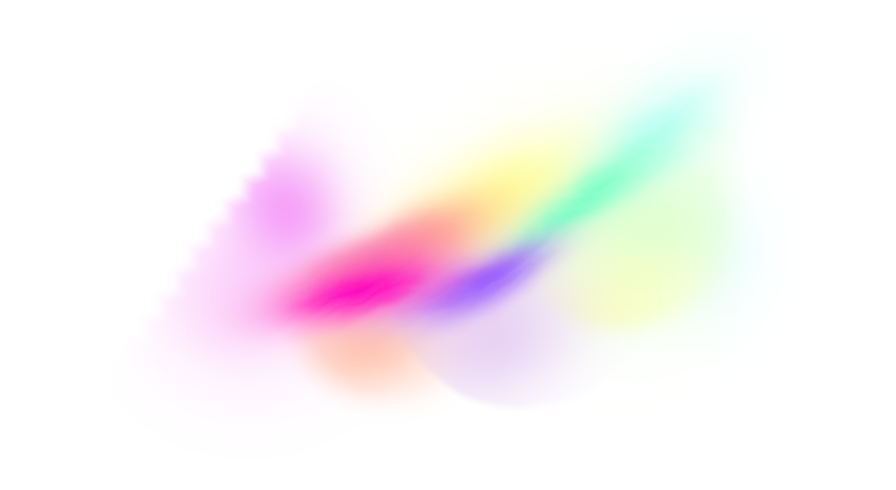
Reproduce this background procedurally as a Shadertoy shader.

```glsl
// Soft clouds of coloured ink drifting diagonally over white paper.
// Each wash is a rotated Gaussian mixed over the paper; some are trimmed by
// soft lines or discs to form folds, and noise bends and streaks them.
#define WARP 0.022
#define WARP_SCALE 6.0
#define STREAK 0.35
#define STREAK_ANGLE 0.5
#define JAG 0.018
#define GRAIN 0.008

float hash(vec2 p) {
    vec3 q = fract(vec3(p.xyx) * 0.1031);
    q += dot(q, q.yzx + 33.33);
    return fract((q.x + q.y) * q.z);
}

float noise(vec2 p) {
    vec2 i = floor(p), f = fract(p);
    f = f * f * (3.0 - 2.0 * f);
    return mix(mix(hash(i), hash(i + vec2(1, 0)), f.x),
               mix(hash(i + vec2(0, 1)), hash(i + vec2(1, 1)), f.x), f.y);
}

float fbm(vec2 p) {
    float sum = 0.0, amp = 0.5;
    for (int i = 0; i < 4; i++) {
        sum += amp * noise(p);
        p = p * 2.03 + 7.1;
        amp *= 0.5;
    }
    return sum;
}

// Coordinates along and across a direction
vec2 turn(vec2 p, float angle) {
    float c = cos(angle), s = sin(angle);
    return vec2(c * p.x + s * p.y, c * p.y - s * p.x);
}

float cloud(vec2 p, vec2 centre, vec2 radii, float angle) {
    vec2 q = turn(p - centre, angle) / radii;
    return exp(-dot(q, q));
}

// 1 below the line through a, 0 above it
float below(vec2 p, vec2 a, float angle, float blur) {
    return 1.0 - smoothstep(-blur, blur, turn(p - a, angle).y);
}

float disc(vec2 p, vec2 centre, float radius, float blur) {
    return 1.0 - smoothstep(-blur, blur, length(p - centre) - radius);
}

void wash(inout vec3 paper, vec3 ink, float amount) {
    paper = mix(paper, ink, clamp(amount, 0.0, 1.0));
}

void mainImage(out vec4 fragColor, in vec2 fragCoord) {
    vec2 uv = fragCoord / iResolution.y;
    vec2 bend = vec2(fbm(uv * WARP_SCALE), fbm(uv * WARP_SCALE + 19.0)) - 0.47;
    vec2 p = uv + WARP * bend;

    // Fine fibres that run along the drift
    float fibre = fbm(turn(p, STREAK_ANGLE) * vec2(4.0, 26.0) + bend * 2.0);
    float streak = 1.0 + STREAK * (fibre - 0.47) * 2.0;
    vec3 col = vec3(1.0);

    // Lilac cloud, torn along its upper left
    vec2 tear = turn(uv - vec2(0.475, 0.615), 0.95);
    float teeth = JAG * (abs(fract(tear.x * 17.0) - 0.5) * 2.0 + bend.x);
    float torn = 1.0 - smoothstep(-0.035, 0.02, tear.y + teeth);
    wash(col, vec3(0.98, 0.74, 0.98), 0.62 * torn * cloud(p, vec2(0.50, 0.40), vec2(0.17, 0.16), -0.4));
    wash(col, vec3(0.96, 0.58, 0.97), 0.85 * torn * cloud(p, vec2(0.585, 0.575), vec2(0.11, 0.125), 0.3));

    // Pale greens and yellow on the right
    float rightEdge = 1.0 - smoothstep(1.44, 1.55, p.x);
    float bowl = disc(p, vec2(1.262, 0.548), 0.23, 0.035);
    wash(col, vec3(0.80, 0.98, 1.0), 0.28 * cloud(p, vec2(1.47, 0.48), vec2(0.09, 0.13), 0.0));
    wash(col, vec3(0.84, 1.0, 0.78), 0.80 * rightEdge * cloud(p, vec2(1.32, 0.53), vec2(0.20, 0.16), 0.5));
    wash(col, vec3(0.98, 1.0, 0.74), 0.75 * bowl * cloud(p, vec2(1.27, 0.38), vec2(0.17, 0.11), 0.3));

    // Yellow crest
    wash(col, vec3(1.0, 1.0, 0.58), 0.90 * cloud(p, vec2(1.02, 0.595), vec2(0.20, 0.095), 0.5));

    // Orange and lavender folds underneath
    float skirt = disc(p, vec2(0.80, 0.36), 0.20, 0.05);
    float petal = disc(p, vec2(1.07, 0.452), 0.286, 0.012);
    wash(col, vec3(1.0, 0.72, 0.62), 0.75 * skirt * cloud(p, vec2(0.75, 0.29), vec2(0.15, 0.10), 0.1));
    wash(col, vec3(0.88, 0.76, 0.94), 0.72 * petal * cloud(p, vec2(1.01, 0.31), vec2(0.16, 0.13), 0.5));

    // Coral sheet with a crisp upper edge
    float crest = below(p, vec2(0.72, 0.522), 0.42, 0.035);
    wash(col, vec3(1.0, 0.68, 0.52), 0.70 * cloud(p, vec2(0.88, 0.52), vec2(0.13, 0.06), 0.4));
    wash(col, vec3(0.98, 0.42, 0.66), 0.85 * crest * cloud(p, vec2(0.755, 0.465), vec2(0.17, 0.07), 0.36));

    // Cyan and mint ribbon
    wash(col, vec3(0.70, 1.0, 0.96), 0.72 * streak * cloud(p, vec2(1.345, 0.735), vec2(0.14, 0.075), 0.65));
    wash(col, vec3(0.45, 1.0, 0.77), 0.82 * streak * cloud(p, vec2(1.19, 0.59), vec2(0.18, 0.045), 0.62));

    // Violet and magenta cores
    wash(col, vec3(0.82, 0.48, 0.92), 0.70 * streak * cloud(p, vec2(0.92, 0.41), vec2(0.15, 0.05), 0.35));
    wash(col, vec3(0.58, 0.36, 1.0), 0.85 * streak * cloud(p, vec2(1.0, 0.425), vec2(0.12, 0.036), 0.52));
    wash(col, vec3(1.0, 0.05, 0.74), 0.95 * streak * cloud(p, vec2(0.745, 0.407), vec2(0.15, 0.045), 0.27));

    // Paper grain, only where ink lies
    float inked = 1.0 - min(col.r, min(col.g, col.b));
    col += GRAIN * inked * (noise(uv * 280.0) - 0.5) * 2.0;
    fragColor = vec4(clamp(col, 0.0, 1.0), 1.0);
}
```
